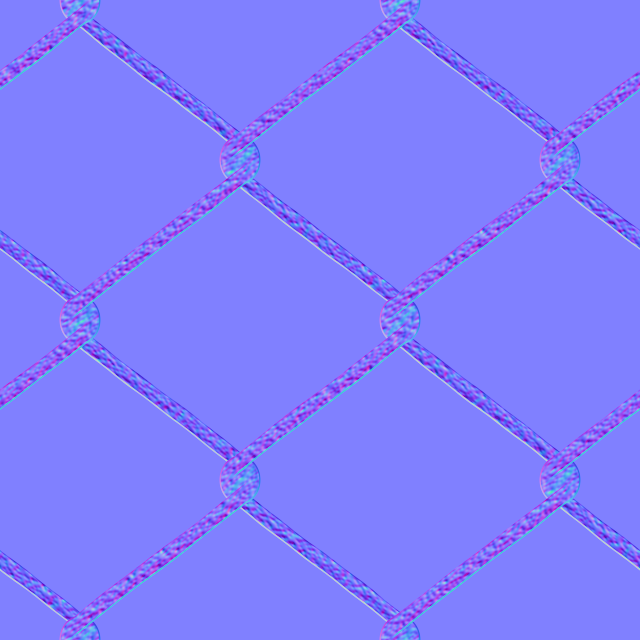
Reproduce this texture map procedurally as a Shadertoy shader.

```glsl
#define REPEATS 2.0
#define WIRE_HALF 0.050
#define KNOT_SHIFT 0.112
#define KNOT_RADII vec2(0.128, 0.152)
#define BEND 0.004
#define EDGE_TILT 0.80
#define BODY_TILT 0.25
#define GRAIN_DEPTH vec2(1.5, 1.9)
#define GRAIN_ALONG 84.0
#define GRAIN_ACROSS 132.0

const float TAU = 6.28318531;

vec2 hash2(vec2 p) {
    vec3 h = fract(p.xyx * vec3(0.1031, 0.1030, 0.0973));
    h += dot(h, h.yzx + 33.33);
    return fract((h.xx + h.yz) * h.zy);
}

// Slope of soft bumps around cell points; the lattice wraps after count cells.
vec2 cellSlope(vec2 p, vec2 count) {
    vec2 cell = floor(p), local = fract(p), slope = vec2(0.0);
    for (int y = -1; y <= 1; y++)
    for (int x = -1; x <= 1; x++) {
        vec2 neighbour = vec2(x, y);
        vec2 offset = neighbour + hash2(mod(cell + neighbour, count)) - local;
        slope += offset * exp(-5.0 * dot(offset, offset));
    }
    return slope;
}

// Diagonal grain in two octaves, turned back to canvas axes.
vec2 grainSlope(vec2 uv, vec2 count) {
    vec2 diagonal = vec2(uv.x + uv.y, uv.x - uv.y);
    vec2 coarse = floor(count * 0.5);
    vec2 slope = cellSlope(diagonal * count, count)
               + 0.6 * cellSlope(diagonal * coarse, coarse);
    return vec2(slope.x + slope.y, slope.x - slope.y) * 0.707 * GRAIN_DEPTH;
}

// Cross-section: v runs from -1 at the lower rim to 1 at the upper rim.
vec2 wireTilt(float v, vec2 up, vec2 grain) {
    float upperRim = smoothstep(0.80, 0.94, v);
    float lowerRim = 1.0 - smoothstep(-0.90, -0.74, v);
    float body = -BODY_TILT + 0.20 * sin(3.0 * v);
    vec2 tilt = up * vec2(0.6, 1.0) * body + grain;
    tilt = mix(tilt, -up * EDGE_TILT * 0.8 + grain * 0.5, upperRim * 0.8);
    return mix(tilt, up * EDGE_TILT + grain * 0.2, lowerRim);
}

// Offset to the nearest knot of the staggered lattice.
vec2 nearestKnot(vec2 q) {
    vec2 a = q - 2.0 * round(q * 0.5);
    vec2 b = q - 1.0 - 2.0 * round((q - 1.0) * 0.5);
    return dot(a, a) < dot(b, b) ? a : b;
}

// Rounded loop with a thin rim and a diagonal seam between strands.
vec2 knotTilt(vec2 k, vec2 grain) {
    vec2 disc = k / KNOT_RADII;
    float radius = length(disc);
    vec2 outward = disc / max(radius, 0.001);
    float seam = (k.y - 1.05 * k.x + 0.018) * 0.69;
    float crease = exp(-pow(seam / 0.018, 2.0)) * (1.0 - smoothstep(0.7, 1.0, radius));
    vec2 tilt = -disc * 0.10 + vec2(0.0, -0.06) + grain * 0.9;
    tilt = mix(tilt, vec2(-0.35, 0.42) + grain * 0.6, crease * 0.8);
    return mix(tilt, -outward * 0.70, smoothstep(0.90, 0.97, radius) * 0.9);
}

float cover(float dist, float pixel) {
    return 1.0 - smoothstep(-0.6 * pixel, 0.6 * pixel, dist);
}

void mainImage(out vec4 fragColor, in vec2 fragCoord) {
    vec2 uv = fragCoord / iResolution.xy;
    vec2 q = uv * 2.0 * REPEATS - vec2(0.5, 0.0);
    float pixel = 2.0 * REPEATS / iResolution.y;

    // Wire centre lines, measured from the nearest knot
    vec2 k = nearestKnot(q);
    float side = k.y > 0.0 ? 1.0 : -1.0;
    float rise = 1.0 - 2.0 * KNOT_SHIFT;
    float cosine = inversesqrt(1.0 + rise * rise);
    float climb = rise * k.x + BEND * sin(TAU * k.x);
    float front = (k.y - side * KNOT_SHIFT - climb) * cosine;
    float back = (k.y - side * KNOT_SHIFT + climb) * cosine;
    vec2 frontUp = vec2(-rise, 1.0) * cosine;
    vec2 backUp = vec2(rise, 1.0) * cosine;

    // Uneven thickness
    float wobble = sin(TAU * (7.0 * uv.x + 3.0 * uv.y)) + sin(TAU * (13.0 * uv.y - 5.0 * uv.x));
    float halfWidth = WIRE_HALF * (1.0 + 0.03 * wobble);

    vec2 frontGrain = grainSlope(uv, vec2(GRAIN_ALONG, GRAIN_ACROSS));
    vec2 backGrain = grainSlope(uv, vec2(GRAIN_ACROSS, GRAIN_ALONG));

    // Layers: back wire, knot, front wire wrapping over the knot
    float knotDist = (length(k / KNOT_RADII) - 1.0) * KNOT_RADII.x;
    float backCover = cover(abs(back) - halfWidth, pixel) * (1.0 - smoothstep(0.0, 0.05, side * k.x));
    float frontCover = cover(abs(front) - halfWidth, pixel) * smoothstep(-0.075, -0.01, side * k.x);
    vec2 tilt = vec2(0.0);
    tilt = mix(tilt, wireTilt(back / halfWidth, backUp, backGrain), backCover);
    tilt = mix(tilt, knotTilt(k, frontGrain), cover(knotDist, pixel));
    tilt = mix(tilt, wireTilt(front / halfWidth, frontUp, frontGrain), frontCover);

    // Unit normal packed into colour
    tilt *= min(1.0, 0.9 / max(length(tilt), 0.001));
    vec3 normal = vec3(tilt, sqrt(1.0 - dot(tilt, tilt)));
    fragColor = vec4(0.5 + 0.5 * normal, 1.0);
}
```
